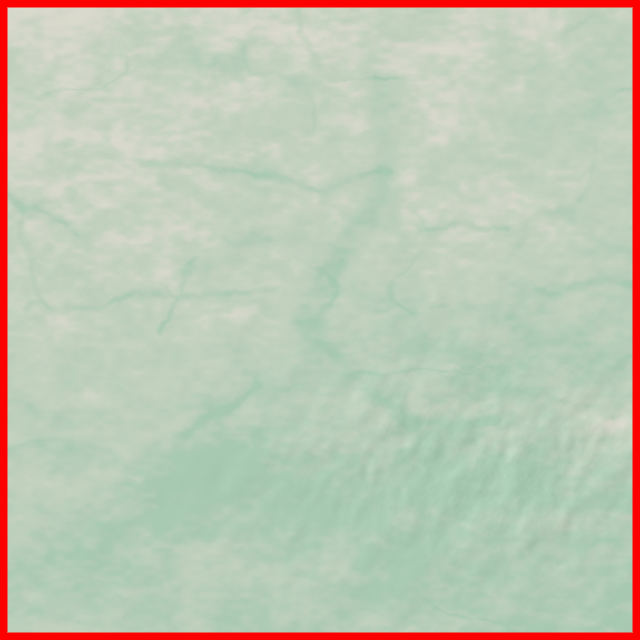
Write a Shadertoy shader that draws this texture.

```glsl
float hash(vec2 p) {
    p = fract(p * vec2(0.1031, 0.1137));
    p += dot(p, p.yx + 33.33);
    return fract((p.x + p.y) * p.x * 17.0);
}

float noise(vec2 p) {
    vec2 i = floor(p), f = fract(p);
    f = f * f * (3.0 - 2.0 * f);
    return mix(mix(hash(i), hash(i + vec2(1, 0)), f.x),
               mix(hash(i + vec2(0, 1)), hash(i + vec2(1, 1)), f.x), f.y);
}

// Layered noise, centred on zero
float fbm(vec2 p) {
    float sum = 0.0, amp = 0.5;
    for (int i = 0; i < 5; i++) {
        sum += amp * (noise(p) - 0.5);
        p = mat2(0.96, 0.28, -0.28, 0.96) * p * 2.03 + 17.3;
        amp *= 0.55;
    }
    return sum;
}

// Soft line from a to b
float vein(vec2 p, vec2 a, vec2 b, float width) {
    vec2 d = b - a;
    float t = clamp(dot(p - a, d) / dot(d, d), 0.0, 1.0);
    float r = length(p - a - d * t) / width;
    return exp(-r * r);
}

// Soft elliptical stain
float stain(vec2 p, vec2 centre, vec2 size) {
    vec2 d = (p - centre) / size;
    return exp(-dot(d, d));
}

// Slanted folds, used as a height field
float folds(vec2 p) {
    p += 0.03 * vec2(fbm(p * 9.0), fbm(p * 9.0 + 40.0));
    vec2 q = vec2(0.8 * p.x - 0.6 * p.y, 0.6 * p.y + 0.8 * p.x);
    return fbm(q * vec2(26.0, 13.0) + 70.0);
}

void mainImage(out vec4 fragColor, in vec2 fragCoord) {
    vec2 uv = fragCoord / iResolution.xy;
    vec2 warp = vec2(fbm(uv * 14.0 + 5.0), fbm(uv * 14.0 + 90.0));
    vec2 p = uv + 0.045 * warp;

    // Cream at the upper left fading to green below
    float green = 0.50 - 0.62 * (uv.y - 0.5) + 0.16 * (uv.x - 0.5);
    green -= 0.10 * smoothstep(0.25, 0.0, uv.y);

    // Clouds and horizontal grain
    green += 0.55 * fbm(p * vec2(5.0, 8.0) + 11.0);
    green += 0.55 * fbm(p * vec2(19.0, 38.0) + 31.0);
    green += 0.22 * (noise(uv * vec2(65.0, 115.0)) - 0.5);

    // Broad stains with broken edges
    vec2 s = uv + 0.16 * warp;
    float stains = 0.45 * stain(s, vec2(0.32, 0.92), vec2(0.13, 0.025));
    stains += 0.28 * stain(s, vec2(0.50, 0.23), vec2(0.36, 0.08));
    stains += 0.28 * stain(s, vec2(0.82, 0.43), vec2(0.22, 0.08));
    stains += 0.22 * stain(s, vec2(0.92, 0.85), vec2(0.13, 0.10));
    stains -= 0.35 * stain(s, vec2(0.95, 0.35), vec2(0.07, 0.035));
    green += stains * (0.85 + 1.2 * fbm(uv * vec2(22.0, 40.0)));

    // Wide branching channel
    float channel = vein(p, vec2(0.60, 0.87), vec2(0.60, 0.70), 0.022);
    channel = max(channel, vein(p, vec2(0.60, 0.70), vec2(0.49, 0.53), 0.024));
    channel = max(channel, vein(p, vec2(0.49, 0.53), vec2(0.50, 0.45), 0.024));
    channel = max(channel, vein(p, vec2(0.50, 0.45), vec2(0.65, 0.34), 0.017));
    channel = max(channel, vein(p, vec2(0.65, 0.34), vec2(0.78, 0.34), 0.012));
    green += 0.32 * channel;

    // Thin cracks
    float crack = vein(p, vec2(0.22, 0.745), vec2(0.50, 0.715), 0.006);
    crack = max(crack, vein(p, vec2(0.50, 0.715), vec2(0.60, 0.73), 0.007));
    crack = max(crack, vein(p, vec2(0.04, 0.52), vec2(0.42, 0.545), 0.006));
    crack = max(crack, vein(p, vec2(0.25, 0.48), vec2(0.31, 0.60), 0.005));
    crack = max(crack, vein(p, vec2(0.01, 0.70), vec2(0.11, 0.64), 0.006));
    crack = max(crack, vein(p, vec2(0.65, 0.65), vec2(0.78, 0.65), 0.006));
    crack = max(crack, vein(p, vec2(0.85, 0.55), vec2(1.0, 0.56), 0.010));
    crack = max(crack, vein(p, vec2(0.28, 0.32), vec2(0.40, 0.40), 0.008));
    float hairline = abs(noise(p * vec2(7.0, 11.0) + 3.0) - 0.5);
    float patches = smoothstep(0.5, 0.75, noise(uv * 7.0 + 60.0));
    green += 0.33 * crack + 0.20 * patches * smoothstep(0.04, 0.0, hairline);

    // Paint ramp
    green = clamp(green, 0.0, 1.0);
    vec3 cream = vec3(0.85, 0.85, 0.80);
    vec3 sage = vec3(0.75, 0.815, 0.74);
    vec3 mint = vec3(0.655, 0.785, 0.695);
    vec3 color = mix(cream, sage, smoothstep(0.0, 0.5, green));
    color = mix(color, mint, smoothstep(0.42, 1.0, green));

    // Relief light on the folds at the lower right
    float slope = folds(uv + vec2(-0.005, 0.005)) - folds(uv + vec2(0.005, -0.005));
    float relief = stain(uv, vec2(0.78, 0.27), vec2(0.30, 0.16));
    color += 0.16 * slope * (0.12 + relief);

    // Red frame
    vec2 edge = min(uv, 1.0 - uv);
    float blur = 1.0 / iResolution.y;
    float inside = smoothstep(0.0117 - blur, 0.0117 + blur, min(edge.x, edge.y));
    fragColor = vec4(mix(vec3(1, 0, 0), color, inside), 1.0);
}
```
